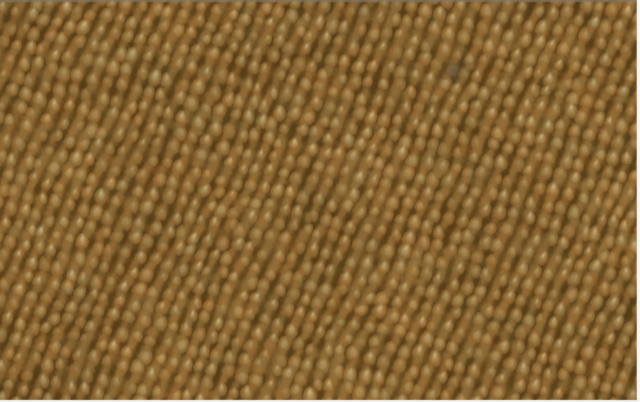
Write a Shadertoy shader that draws this texture.

```glsl
#define WEFT_STEP vec2(0.0345, -0.0085)
#define WARP_STEP vec2(0.0160, 0.0370)
#define KNOT_SIZE vec2(0.0190, 0.0245)
#define JITTER 0.34
#define GAP vec3(0.345, 0.24, 0.085)
#define THREAD vec3(0.555, 0.41, 0.205)
#define LIGHT vec3(0.70, 0.59, 0.38)
#define GLINT vec3(0.84, 0.78, 0.60)
#define PAPER vec3(0.97, 0.96, 0.95)
#define SPECK_POS vec2(1.130, 0.825)
#define MARGIN vec2(0.0080, 0.0050)

float hash(vec2 p) {
    return fract(sin(dot(p, vec2(127.1, 311.7))) * 43758.5453);
}

float noise(vec2 p) {
    vec2 i = floor(p), f = fract(p);
    f = f * f * (3.0 - 2.0 * f);
    return mix(mix(hash(i), hash(i + vec2(1, 0)), f.x),
               mix(hash(i + vec2(0, 1)), hash(i + vec2(1, 1)), f.x), f.y);
}

// One raised thread crossing: x is its height, y its highlight
vec2 knot(vec2 offset, vec2 cell) {
    float size = mix(0.86, 1.16, hash(cell + 7.3));
    float lean = mix(0.15, 0.65, hash(cell + 3.9));
    vec2 up = normalize(vec2(lean, 1.0));
    vec2 local = vec2(dot(offset, vec2(up.y, -up.x)), dot(offset, up));
    local /= KNOT_SIZE * size;
    local.x *= 1.0 + 0.18 * local.y;
    float dome = 1.0 - smoothstep(0.15, 1.15, length(local));
    float height = dome * (0.92 + 0.32 * local.y + 0.10 * local.x);
    vec2 shine = (local - vec2(-0.05, 0.36)) / vec2(0.32, 0.42);
    float glint = exp(-dot(shine, shine) * 1.5) * pow(hash(cell + 1.7), 1.6);
    return vec2(height * mix(0.82, 1.10, hash(cell + 5.1)), glint);
}

// Highest crossing among the neighbouring lattice cells
vec2 weave(vec2 p, mat2 lattice) {
    vec2 home = floor(inverse(lattice) * p + 0.5);
    vec2 top = vec2(0.0);
    for (int j = -1; j <= 1; j++)
    for (int i = -1; i <= 1; i++) {
        vec2 cell = home + vec2(i, j);
        vec2 shift = JITTER * (vec2(hash(cell), hash(cell + 19.7)) - 0.5);
        top = max(top, knot(p - lattice * (cell + shift), cell));
    }
    return top;
}

void mainImage(out vec4 fragColor, in vec2 fragCoord) {
    vec2 p = fragCoord / iResolution.y;
    float aspect = iResolution.x / iResolution.y;
    float pixel = 1.0 / iResolution.y;
    mat2 lattice = mat2(WEFT_STEP, WARP_STEP);

    // Uneven thread tension
    vec2 bend = vec2(noise(p * 7.0), noise(p * 7.0 + 31.0)) - 0.5;
    vec2 cloth = p + 0.016 * bend;
    vec2 top = weave(cloth, lattice);

    // Threads below fill the gaps, leaving pockets between the columns
    vec2 thread = inverse(lattice) * cloth;
    float column = 0.5 + 0.5 * cos(6.28318 * thread.x);
    float fill = 0.36 * column + 0.36 * noise(thread * 1.7 + 40.0);
    float grain = noise(p * vec2(190.0, 130.0)) - 0.5;
    float tone = noise(p * 5.0 + 8.0) + 0.6 * noise(p * 14.0) - 0.8;
    float shade = max(top.x, fill) + 0.10 * grain + 0.05 * tone;

    vec3 color = mix(GAP, THREAD, smoothstep(0.0, 0.58, shade));
    color = mix(color, LIGHT, 0.70 * smoothstep(0.55, 1.10, shade));
    color = mix(color, GLINT, 0.55 * top.y);

    // Faint olive and russet drift of the dye
    float dye = noise(p * 40.0 + 50.0) - 0.5;
    color *= 1.0 + vec3(0.07, -0.02, -0.10) * dye;
    color *= 1.0 + 0.05 * tone;

    // Small grey speck of dirt
    vec2 speck = (p - SPECK_POS) / vec2(0.023, 0.025);
    float dirt = exp(-dot(speck, speck) * 1.4);
    color = mix(color, vec3(0.36, 0.31, 0.22), 0.75 * dirt);

    // Dull upper edge, pale margin at the right and bottom
    float dull = smoothstep(0.995 - pixel, 0.995 + pixel, p.y);
    color = mix(color, vec3(0.50, 0.46, 0.40), 0.7 * dull);
    vec2 inset = vec2(aspect - p.x, p.y) - MARGIN;
    float inside = smoothstep(-pixel, pixel, min(inset.x, inset.y));
    fragColor = vec4(mix(PAPER, color, inside), 1.0);
}
```
